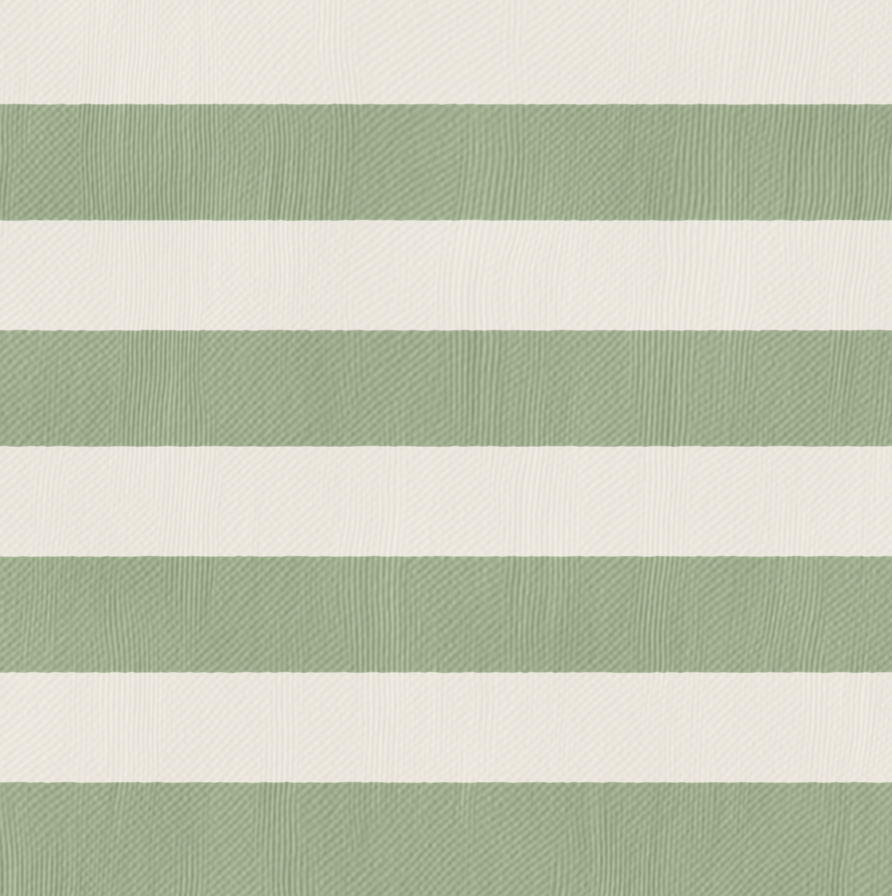
A Shadertoy shader for this pattern:

```glsl
// Four sage bands on cream, running across a finely embossed woven surface.
// Bands come from a repeated distance; the weave is a height field of wavy
// vertical ribs broken into staggered beads, lit from the upper left.

const vec3 CREAM = vec3(0.918, 0.903, 0.865);
const vec3 SAGE = vec3(0.622, 0.680, 0.560);
const float BAND_PERIOD = 0.2523;
const float BAND_CENTER = 0.0620;
const float BAND_HALF = 0.0648;
const float RIBS = 172.0;
const float BEADS = 188.0;
const float TAU = 6.2831853;

float hash(vec2 p) {
    vec3 q = fract(vec3(p.xyx) * 0.1031);
    q += dot(q, q.yzx + 33.33);
    return fract((q.x + q.y) * q.z);
}

float noise(vec2 p) {
    vec2 cell = floor(p);
    vec2 f = fract(p);
    f = f * f * (3.0 - 2.0 * f);
    float low = mix(hash(cell), hash(cell + vec2(1.0, 0.0)), f.x);
    float high = mix(hash(cell + vec2(0.0, 1.0)), hash(cell + vec2(1.0)), f.x);
    return mix(low, high, f.y);
}

float fbm(vec2 p) {
    float sum = 0.0;
    float gain = 0.5;
    for (int i = 0; i < 3; i++) {
        sum += gain * noise(p);
        p = p * 2.03 + 17.7;
        gain *= 0.5;
    }
    return sum / 0.875;
}

// Ribs lean slightly and wander; beads alternate between neighbouring ribs.
float weaveHeight(vec2 p) {
    float lean = 0.09 * p.y * noise(vec2(p.x * 3.0, 4.0));
    float wander = 0.022 * (fbm(p * vec2(7.0, 6.0)) - 0.5);
    float x = (p.x - lean + wander) * RIBS;
    float y = (p.y + 0.012 * fbm(p * 9.0 + 31.0)) * BEADS;
    float rib = cos(TAU * x);
    float bead = cos(0.5 * TAU * x) * cos(0.5 * TAU * y);
    float ribbing = smoothstep(0.35, 0.70, fbm(p * vec2(19.0, 5.0) + 8.0));
    float grain = noise(p * vec2(230.0, 165.0)) - 0.5;
    float crease = noise(vec2(x * 0.42, p.y * 9.0)) - 0.5;
    return mix(0.7 * bead, 0.55 * rib, ribbing) + 0.9 * grain
        + crease * (0.5 + 1.3 * ribbing);
}

float emboss(vec2 p) {
    vec2 towardLight = vec2(-0.0014, 0.0007);
    return weaveHeight(p - towardLight) - weaveHeight(p + towardLight);
}

// Signed distance to the nearest band, negative inside.
float bandDistance(float y) {
    float offset = mod(y - BAND_CENTER + 0.5 * BAND_PERIOD, BAND_PERIOD);
    return abs(offset - 0.5 * BAND_PERIOD) - BAND_HALF;
}

void mainImage(out vec4 fragColor, in vec2 fragCoord) {
    vec2 p = fragCoord / iResolution.y;
    float pixel = 1.0 / iResolution.y;

    // Band edges fray a little with the weave.
    float fray = 0.0011 * (noise(p * vec2(150.0, 40.0)) - 0.5);
    float dist = bandDistance(p.y) + fray;
    float band = 1.0 - smoothstep(-pixel, pixel, dist);

    // Relief is stronger on the dyed bands than on the pale ground.
    float light = clamp(emboss(p), -2.0, 2.0);
    float mottling = fbm(p * vec2(11.0, 8.0) + 50.0) - 0.5;
    vec3 color = mix(CREAM, SAGE, band);
    color += light * mix(0.017, 0.050, band);
    color += mottling * mix(0.018, 0.040, band);

    // A faint pale rim marks each change of colour.
    float rim = exp(-pow(dist / 0.0022, 2.0));
    color += 0.022 * rim * band;

    fragColor = vec4(clamp(color, 0.0, 1.0), 1.0);
}
```
